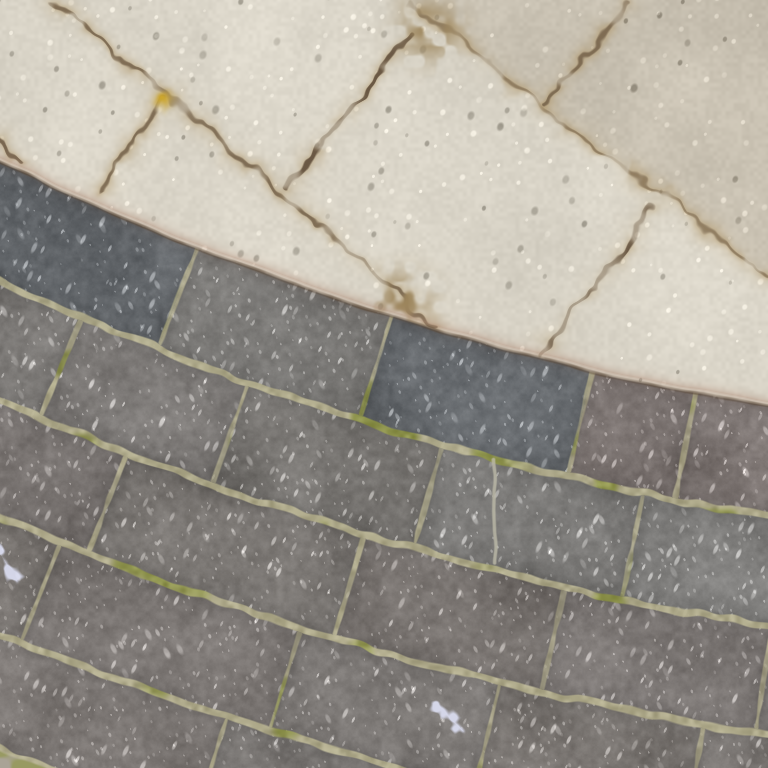
Write a three.js fragment shader that draws this texture.

```glsl
// Pale cracked paving slabs above curved courses of dark speckled setts with mossy mortar.
#define CENTER vec2(1.616, 4.136)
#define RADIUS 3.717
#define COURSE 0.1405
#define MORTAR_HALF 0.0046
#define JOINT_HALF 0.0030
#define PALE vec3(0.85, 0.83, 0.78)
#define DUSK vec3(0.78, 0.75, 0.69)
#define STONE vec3(0.49, 0.48, 0.465)
#define MORTAR vec3(0.70, 0.68, 0.55)
#define MOSS vec3(0.55, 0.58, 0.25)
#define SOIL vec3(0.36, 0.29, 0.22)
#define OCHRE vec3(0.68, 0.58, 0.40)

varying vec2 vUv;

float hash(vec2 p) {
  vec3 q = fract(vec3(p.xyx) * 0.1031);
  q += dot(q, q.yzx + 33.33);
  return fract((q.x + q.y) * q.z);
}

float noise(vec2 p) {
  vec2 i = floor(p), f = fract(p);
  f = f * f * (3.0 - 2.0 * f);
  return mix(mix(hash(i), hash(i + vec2(1, 0)), f.x),
             mix(hash(i + vec2(0, 1)), hash(i + vec2(1, 1)), f.x), f.y);
}

float fbm(vec2 p) {
  float sum = 0.0, amp = 0.5;
  for (int i = 0; i < 4; i++) {
    sum += amp * noise(p);
    p = p * 2.07 + 17.3;
    amp *= 0.5;
  }
  return sum;
}

float segment(vec2 p, vec2 a, vec2 b) {
  vec2 e = b - a;
  return length(p - a - e * clamp(dot(p - a, e) / dot(e, e), 0.0, 1.0));
}

float line(float d, float halfWidth) {
  return 1.0 - smoothstep(halfWidth - 0.0014, halfWidth + 0.0014, d);
}

float blob(vec2 p, vec2 c, float r) {
  return exp(-dot(p - c, p - c) / (r * r));
}

// Scattered grains, elongated along the given angle
float flecks(vec2 p, float cells, float stretch, float angle, float keep) {
  vec2 dir = vec2(cos(angle), sin(angle));
  vec2 q = vec2(dot(p, dir) / stretch, dot(p, vec2(-dir.y, dir.x))) * cells + 90.0;
  vec2 id = floor(q);
  vec2 spot = 0.3 + 0.4 * vec2(hash(id + 3.1), hash(id + 8.7));
  float size = 0.13 + 0.17 * hash(id + 21.0);
  float shape = 1.0 - smoothstep(size * 0.4, size, length(fract(q) - spot));
  return shape * step(hash(id + 40.0), keep) * (0.4 + 0.6 * hash(id + 55.0));
}

// Angles of the cross joints in each course, left to right
vec4 crossJoints(float row) {
  if (row < 0.5) return vec4(0.3744, 0.3022, 0.2293, 0.1923);
  if (row < 1.5) return vec4(0.4020, 0.3417, 0.2729, 0.2031);
  if (row < 2.5) return vec4(0.3713, 0.2895, 0.2220, 0.1534);
  if (row < 3.5) return vec4(0.3805, 0.3002, 0.2353, 0.1699);
  return vec4(0.3930, 0.3137, 0.2400, 0.1700);
}

// Dark gap with a worn ochre rim
vec3 crack(vec3 col, vec2 p, vec2 a, vec2 b, float halfWidth, float depth) {
  float d = segment(p, a, b);
  float broken = smoothstep(0.25, 0.6, noise(p * 38.0 + a * 50.0));
  col = mix(col, OCHRE, 0.5 * exp(-d * 150.0) * (0.5 + broken));
  return mix(col, SOIL, line(d, halfWidth) * depth * (0.35 + 0.65 * broken));
}

vec3 slabs(vec2 p) {
  vec2 w = p + (vec2(noise(p * 32.0), noise(p * 32.0 + 60.0)) - 0.5) * 0.016
             + (vec2(noise(p * 95.0), noise(p * 95.0 + 60.0)) - 0.5) * 0.006;
  float upper = smoothstep(-0.008, 0.008, w.y - 1.0 + 0.772 * (w.x - 0.53));
  vec3 col = mix(PALE, DUSK, upper * (0.6 + 0.4 * p.x));
  col += (fbm(p * 9.0) - 0.47) * 0.10 + (noise(p * 190.0) - 0.5) * 0.04;
  col += 0.12 * flecks(p, 60.0, 1.2, 1.0, 0.22);
  col -= 0.22 * flecks(p + 0.4, 48.0, 1.3, 1.2, 0.10);
  // Long seams, then the shorter cross seams
  col = crack(col, w, vec2(0.07, 1.0), vec2(0.567, 0.577), 0.0026, 0.62);
  col = crack(col, w, vec2(0.53, 1.0), vec2(1.0, 0.637), 0.0022, 0.42);
  col = crack(col, w, vec2(0.535, 0.955), vec2(0.378, 0.757), 0.0032, 0.85);
  col = crack(col, w, vec2(0.852, 0.731), vec2(0.703, 0.538), 0.0030, 0.90);
  col = crack(col, w, vec2(0.215, 0.870), vec2(0.130, 0.757), 0.0024, 0.62);
  col = crack(col, w, vec2(0.820, 0.993), vec2(0.710, 0.868), 0.0023, 0.60);
  col = crack(col, w, vec2(-0.01, 0.830), vec2(0.026, 0.785), 0.0030, 0.70);
  // Debris in the corners
  float debris = blob(p, vec2(0.56, 0.96), 0.035) + blob(p, vec2(0.525, 0.607), 0.035);
  col = mix(col, OCHRE * 0.9, debris * smoothstep(0.35, 0.75, noise(p * 75.0)));
  return mix(col, vec3(0.80, 0.65, 0.18), blob(w, vec2(0.214, 0.868), 0.009));
}

vec3 setts(vec2 p, float depth, float theta) {
  float row = floor(depth / COURSE);
  vec4 joints = crossJoints(row);
  float index = dot(step(vec4(theta), joints), vec4(1.0));
  float tone = hash(vec2(row * 7.0 + 2.0, index * 3.0 + 5.0));
  float cold = row < 0.5 ? (index == 0.0 || index == 2.0 ? 1.0 : 0.15) : 0.25 * tone;
  float warm = row < 0.5 ? step(2.5, index) : 0.6 * hash(vec2(index, row + 4.0));
  vec3 col = STONE + (tone - 0.5) * 0.04;
  col += cold * vec3(-0.10, -0.075, -0.045) + warm * vec3(0.0, -0.025, -0.025);
  col += (fbm(p * 13.0) - 0.47) * 0.16 + (fbm(p * 110.0) - 0.47) * 0.13;
  col += 0.30 * flecks(p, 76.0, 2.6, 1.12, 0.38) + 0.20 * flecks(p, 110.0, 1.5, 1.9, 0.30);
  col += 0.20 * flecks(p + 0.3, 62.0, 2.2, 2.05, 0.18);
  // Mortar between courses and across them
  float wobble = (noise(p * 45.0) - 0.5) * 0.005;
  float ring = abs(depth + wobble - COURSE * floor(depth / COURSE + 0.5));
  vec4 gaps = abs(vec4(theta) - joints) * (RADIUS + depth);
  float cross = abs(min(min(gaps.x, gaps.y), min(gaps.z, gaps.w)) + wobble * 0.6);
  float course = line(ring, MORTAR_HALF) * step(COURSE * 0.5, depth);
  float joint = line(cross, JOINT_HALF) * (0.55 + 0.4 * noise(p * 30.0));
  col *= 1.0 - 0.16 * exp(-min(ring, cross) * 110.0);
  float green = smoothstep(0.64, 0.86, noise(p * 19.0 + 7.0));
  vec3 fill = mix(MORTAR, MOSS, green * 0.85) + (noise(p * 130.0) - 0.5) * 0.16;
  col = mix(col, fill, max(course * 0.92, joint));
  float scratch = segment(p + wobble, vec2(0.642, 0.401), vec2(0.645, 0.268));
  col = mix(col, vec3(0.74, 0.73, 0.66), 0.8 * line(scratch, 0.0022));
  // Bluish white splashes
  float splash = min(segment(p, vec2(0.0, 0.28), vec2(0.022, 0.243)),
                     segment(p, vec2(0.569, 0.083), vec2(0.603, 0.048)));
  float ragged = splash + (noise(p * 120.0) - 0.5) * 0.014;
  return mix(col, vec3(0.87, 0.88, 0.96), 0.9 * (1.0 - smoothstep(0.001, 0.008, ragged)));
}

void main() {
  vec2 p = vUv;
  vec2 ray = CENTER - p;
  float depth = length(ray) - RADIUS + (noise(p * 26.0) - 0.5) * 0.004;
  float theta = atan(ray.x, ray.y);
  vec3 pale = slabs(p);
  vec3 col = mix(pale, setts(p, depth, theta), smoothstep(-0.0015, 0.0015, depth));
  // Worn curb line and the verge beyond the last course
  col = mix(col, vec3(0.68, 0.54, 0.46), 0.45 * exp(-abs(depth + 0.006) * 190.0));
  col = mix(col, SOIL, 0.7 * line(abs(depth), 0.0022) * (0.4 + 0.6 * noise(p * 60.0)));
  vec3 verge = mix(DUSK * 0.85, MOSS, smoothstep(0.4, 0.7, noise(p * 40.0)) * 0.6);
  col = mix(col, verge, smoothstep(-0.001, 0.003, depth - COURSE * 5.0));
  gl_FragColor = vec4(clamp(col, 0.0, 1.0), 1.0);
}
```
